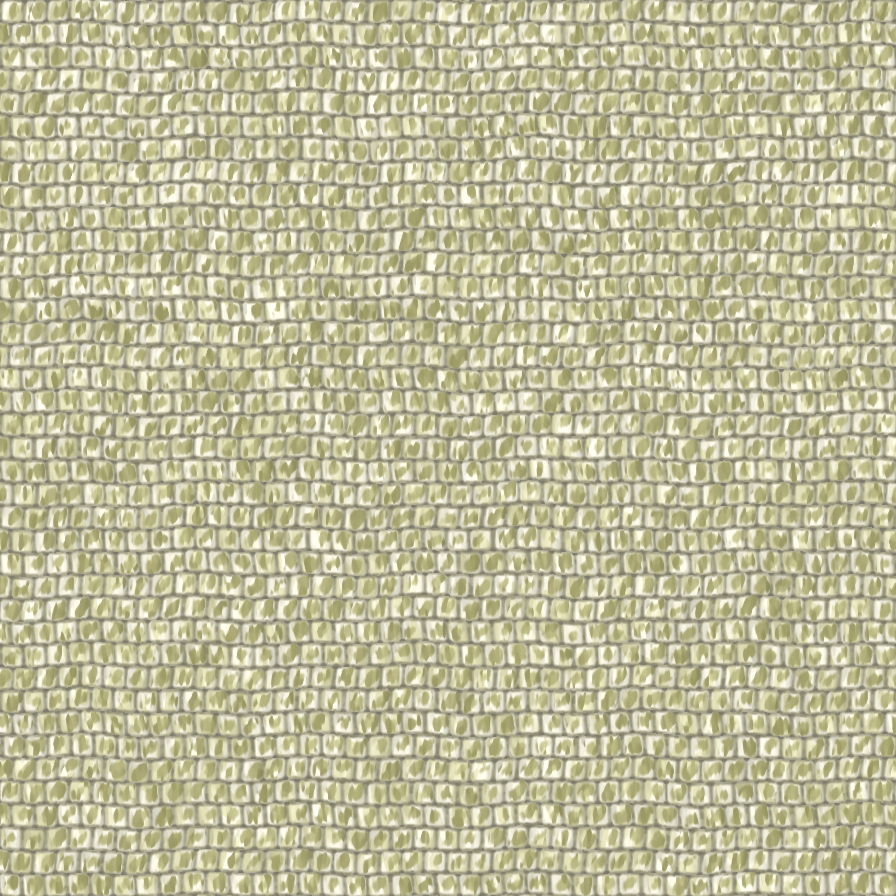
A WebGL 1 fragment shader for this texture:

```glsl
precision highp float;

uniform vec2 u_resolution;

const vec2 REPEATS = vec2(39.0, 39.0);      // stitches across and down
const vec2 STITCH_HALF = vec2(0.45, 0.44);  // half size within one repeat
const float CORNER_RADIUS = 0.17;
const float ROW_SHIFT = 0.5;                // brick offset of odd rows
const float SEAM_SOFTNESS = 0.07;
const float KNOT_RADIUS = 0.10;
const float WOBBLE = 0.05;
const vec2 FIBRE_DENSITY = vec2(6.0, 2.0);  // fibres per stitch
const float FIBRE_CONTRAST = 0.20;

const vec3 CREAM = vec3(0.93, 0.92, 0.85);
const vec3 STRAW = vec3(0.85, 0.84, 0.68);
const vec3 OLIVE = vec3(0.70, 0.69, 0.48);
const vec3 SEAM = vec3(0.62, 0.61, 0.51);
const vec3 KNOT = vec3(0.48, 0.47, 0.42);

float hash(vec2 p) {
  vec3 q = fract(vec3(p.xyx) * 0.1031);
  q += dot(q, q.yzx + 33.33);
  return fract((q.x + q.y) * q.z);
}

// Smooth cellular noise: nearby feature points blend their random tints
float cellular(vec2 p) {
  vec2 base = floor(p);
  float tint = 0.0;
  float total = 0.0;
  for (int y = -1; y <= 1; y++) {
    for (int x = -1; x <= 1; x++) {
      vec2 id = base + vec2(float(x), float(y));
      vec2 point = id + vec2(hash(id), hash(id + 57.0));
      vec2 away = p - point;
      float weight = exp(-7.0 * dot(away, away));
      tint += weight * hash(id + 113.0);
      total += weight;
    }
  }
  return tint / total;
}

float roundedBox(vec2 p, vec2 halfSize, float radius) {
  vec2 q = abs(p) - halfSize + radius;
  return length(max(q, 0.0)) + min(max(q.x, q.y), 0.0) - radius;
}

void main() {
  vec2 uv = gl_FragCoord.xy / u_resolution;
  float pixel = REPEATS.y / u_resolution.y;

  // Slightly uneven weave
  vec2 weave = uv * REPEATS;
  weave += WOBBLE * vec2(sin(weave.y * 1.7) + sin(weave.y * 0.6 + weave.x * 0.3),
                         sin(weave.x * 1.3) + sin(weave.x * 0.5 - weave.y * 0.4));

  // Staggered stitches with individual size and position
  float row = floor(weave.y);
  vec2 grid = vec2(weave.x + ROW_SHIFT * mod(row, 2.0), weave.y);
  vec2 id = floor(grid);
  vec2 local = fract(grid) - 0.5;
  vec2 vary = vec2(hash(id + 3.0), hash(id + 19.0)) - 0.5;
  float fibre = cellular(grid * FIBRE_DENSITY);
  float stitch = roundedBox(local - 0.04 * vary, STITCH_HALF + 0.03 * vary.yx,
                            CORNER_RADIUS);
  stitch += 0.08 * (fibre - 0.5);

  // Pale yarn with a ragged, slanted olive centre
  vec2 heart = local - vec2(0.07, 0.02) - 0.16 * vary;
  heart = vec2(heart.x - 0.35 * heart.y, heart.y * 0.85);
  float patchEdge = length(heart) - 0.27 - 0.12 * vary.x + 0.30 * (fibre - 0.5);
  float olive = 1.0 - smoothstep(-0.06 - pixel * 0.5, 0.06 + pixel * 0.5, patchEdge);
  float straw = smoothstep(0.35, 0.70, cellular(grid * FIBRE_DENSITY * 0.6 + 41.0));
  vec3 yarn = mix(CREAM, STRAW, straw);
  yarn = mix(yarn, OLIVE, olive * 0.92);
  yarn += FIBRE_CONTRAST * (fibre - 0.5) + 0.05 * vary.y;
  yarn *= 1.0 - 0.10 * smoothstep(0.15, 0.48, local.x);

  // Shaded seams, broken by passing fibres
  float blur = SEAM_SOFTNESS + pixel * 0.5;
  float gap = smoothstep(-blur, blur * 0.6, stitch);
  vec3 seam = SEAM + 0.16 * (cellular(weave * 4.0 + 17.0) - 0.5);
  vec3 color = mix(yarn, seam, gap);

  // Dark knots where the seams meet
  vec2 corner = vec2(0.5) - abs(local);
  float knot = 1.0 - smoothstep(KNOT_RADIUS - pixel * 0.5,
                                KNOT_RADIUS + pixel * 0.5 + 0.05, length(corner));
  color = mix(color, KNOT, knot * (0.6 + 0.4 * hash(id + 71.0)));

  gl_FragColor = vec4(clamp(color, 0.0, 1.0), 1.0);
}
```
